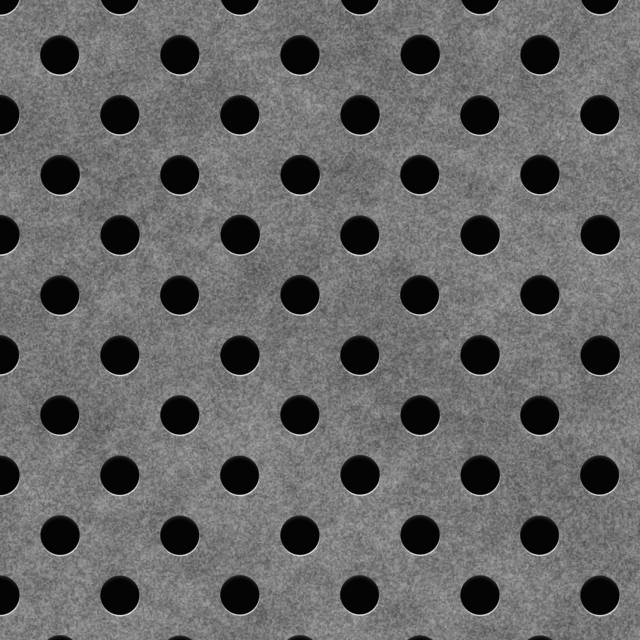
This pattern is drawn by a WebGL 1 fragment shader. Its source:

```glsl
precision highp float;

uniform vec2 u_resolution;

vec2 hash2(vec2 p) {
  vec3 h = fract(p.xyx * vec3(0.1031, 0.1030, 0.0973));
  h += dot(h, h.yzx + 33.33);
  return fract((h.xx + h.yz) * h.zy);
}

// Cellular noise: random tones blended around scattered feature points, -0.5 to 0.5
float cellTone(vec2 p) {
  vec2 cell = floor(p);
  vec2 local = p - cell;
  float tone = 0.0;
  float total = 0.0001;
  for (int j = -1; j <= 1; j++) {
    for (int i = -1; i <= 1; i++) {
      vec2 corner = vec2(float(i), float(j));
      vec2 toPoint = corner + hash2(cell + corner) - local;
      float weight = max(0.0, 1.0 - dot(toPoint, toPoint) / 1.6);
      weight *= weight * weight;
      tone += weight * (hash2(cell + corner + 71.0).x - 0.5);
      total += weight;
    }
  }
  return tone / total;
}

// Mottled sheet metal: soft blotches over fine grain
float metalTone(vec2 p) {
  float tone = 0.476;
  float frequency = 5.0;
  for (int octave = 0; octave < 5; octave++) {
    tone += 0.056 * cellTone(p * vec2(0.9, 1.1) * frequency + frequency * 3.7);
    frequency *= 2.1;
  }
  tone += 0.08 * cellTone(p * vec2(180.0, 205.0) + 19.0);
  tone += 0.2 * cellTone(p * 430.0 + 43.0);
  return tone;
}

// Offset from the nearest hole centre of the staggered grid; id is in half cells
vec2 nearestHole(vec2 p, out vec2 id) {
  vec2 pitch = vec2(0.1875, 0.18765);
  vec2 grid = (p - vec2(0.0, 0.0697)) / pitch;
  vec2 even = fract(grid + 0.5) - 0.5;
  vec2 odd = fract(grid) - 0.5;
  vec2 offset = dot(even, even) < dot(odd, odd) ? even : odd;
  id = floor(2.0 * (grid - offset) + 0.5);
  return offset * pitch;
}

float disc(vec2 p, float radius, float blur) {
  return 1.0 - smoothstep(-blur, blur, length(p) - radius);
}

void main() {
  float size = min(u_resolution.x, u_resolution.y);
  vec2 p = gl_FragCoord.xy / size;
  float blur = 0.75 / size;

  vec2 id;
  vec2 q = nearestHole(p, id);
  vec2 jitter = hash2(id + 50.0) - 0.5;
  q -= 0.001 * jitter;
  float radius = 0.0303 + 0.0004 * jitter.x;
  vec2 facing = q / max(length(q), 0.0001);

  float metal = metalTone(p);
  float tone = metal;

  // Shaded upper lip
  tone = mix(tone, 0.2, disc(q - vec2(-0.0002, 0.0011), radius + 0.0001, blur));

  // Lit lower rim, strongest below and to the right
  float light = smoothstep(-0.4, 0.9, dot(facing, vec2(0.25, -0.97)));
  float rim = mix(0.24, 0.83, light) + 0.5 * (metal - 0.476);
  tone = mix(tone, rim, disc(q - vec2(0.0004, -0.0017), radius + 0.0006, blur));

  // Dark bore with a trace of the upper wall
  float wall = smoothstep(0.8, 1.0, length(q) / radius) * smoothstep(0.1, 0.9, facing.y);
  tone = mix(tone, 0.016 + 0.09 * wall, disc(q, radius, blur));

  gl_FragColor = vec4(vec3(tone) * vec3(1.002, 1.0, 0.998), 1.0);
}
```
